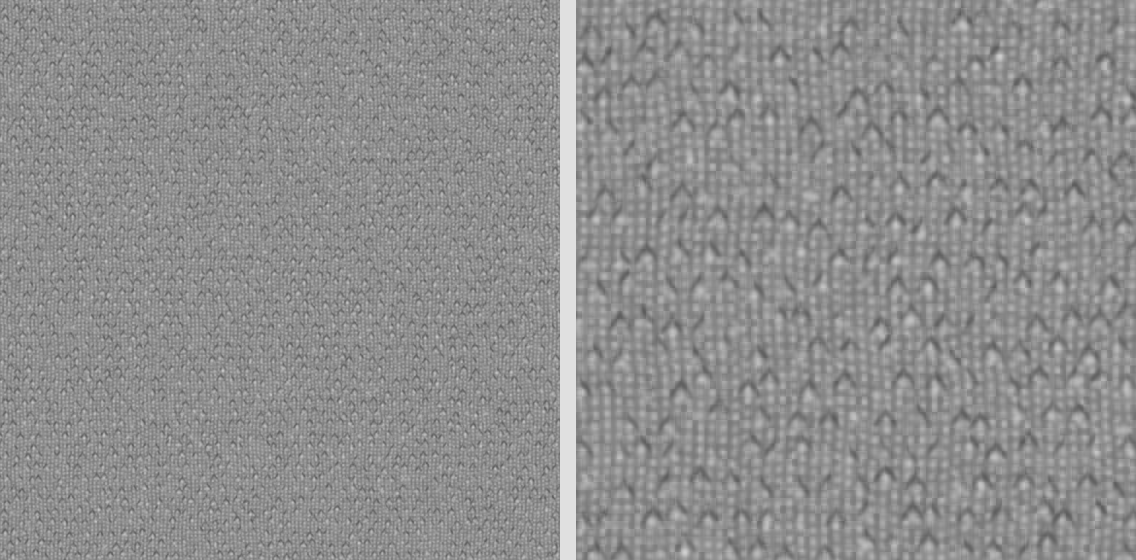
Left: the whole. Right: its middle third, enlarged.
Reproduce this texture procedurally as a Shadertoy shader.

```glsl
#define STITCHES 144.0      // knit stitches across the canvas
#define MOTIF 2.8           // stitches per raised motif
#define JITTER 1.5          // motif scatter, in stitches
#define BASE_GREY 0.563
#define KNIT_DEPTH 0.074
#define CARET_DEPTH 0.145
#define BEAD_LIGHT 0.16
#define FIBRE_NOISE 0.085
#define SAMPLES 2

const float TAU = 6.2831853;

vec2 hash2(vec2 cell) {
    vec3 h = fract(cell.xyx * vec3(0.1031, 0.1030, 0.0973));
    h += dot(h, h.yzx + 33.33);
    return fract((h.xx + h.yz) * h.zy);
}

// Upright columns of loops; each column slips a little against the next
float knit(vec2 p) {
    p.x += 0.2 * sin(p.y * 0.31 + 2.0 * sin(p.x * 0.07));
    p.y += 0.2 * sin(p.x * 0.37 + 2.0 * sin(p.y * 0.09));
    float column = floor(p.x);
    p.y += 0.5 * (hash2(vec2(column, 5.0)).x - 0.5);
    float rib = cos(TAU * (p.x - 0.5));
    float loop = cos(TAU * (p.y - 0.5));
    float fullness = 0.6 + 0.8 * hash2(vec2(column, floor(p.y)) + 37.0).x;
    return 0.55 * rib + fullness * loop * (0.35 + 0.25 * rib);
}

// Shadowed inverted V: x is the shadow, y the lit bead beneath it
vec2 caret(vec2 q, vec2 legs, float light) {
    float side = smoothstep(-0.15, 0.15, q.x);
    float strength = mix(legs.x, legs.y, side);
    float ridge = (q.y + 1.1 * abs(q.x) - 0.75) / 1.49;
    float shadow = exp(-ridge * ridge * 11.0);
    shadow *= 1.0 - smoothstep(0.6, 1.2, abs(q.x));
    vec2 b = (q - vec2(0.0, -0.35)) * vec2(1.15, 0.95);
    return vec2(shadow * strength, light * exp(-dot(b, b) * 4.5));
}

// Staggered, jittered motifs gathered from neighbouring cells
vec2 motifs(vec2 p) {
    vec2 home = floor(p / MOTIF);
    vec2 relief = vec2(0.0);
    for (int j = -1; j <= 1; j++)
    for (int i = -1; i <= 1; i++) {
        vec2 cell = home + vec2(i, j);
        vec2 spot = hash2(cell + 17.0);
        vec2 legs = smoothstep(0.0, 0.75, hash2(cell + 71.0));
        float light = 0.25 + 0.85 * hash2(cell + 133.0).x;
        vec2 centre = (cell + 0.5) * MOTIF + (spot - 0.5) * JITTER;
        centre.x += (mod(cell.y, 2.0) - 0.5) * 0.5 * MOTIF;
        relief = max(relief, caret(p - centre, legs, light));
    }
    return relief;
}

float fabric(vec2 p) {
    vec2 relief = motifs(p);
    float fibre = hash2(floor(p * vec2(2.0, 1.5)) + 211.0).x - 0.5;
    float calm = 1.0 - 0.5 * max(relief.x, min(relief.y, 1.0));
    return BASE_GREY + FIBRE_NOISE * fibre
        + KNIT_DEPTH * calm * knit(p)
        - CARET_DEPTH * relief.x + BEAD_LIGHT * relief.y;
}

void mainImage(out vec4 fragColor, in vec2 fragCoord) {
    // Average a few points per pixel to smooth the edges
    float grey = 0.0;
    for (int j = 0; j < SAMPLES; j++)
    for (int i = 0; i < SAMPLES; i++) {
        vec2 offset = (vec2(i, j) + 0.5) / float(SAMPLES) - 0.5;
        grey += fabric((fragCoord + offset) / iResolution.y * STITCHES);
    }
    fragColor = vec4(vec3(grey / float(SAMPLES * SAMPLES)), 1.0);
}
```
